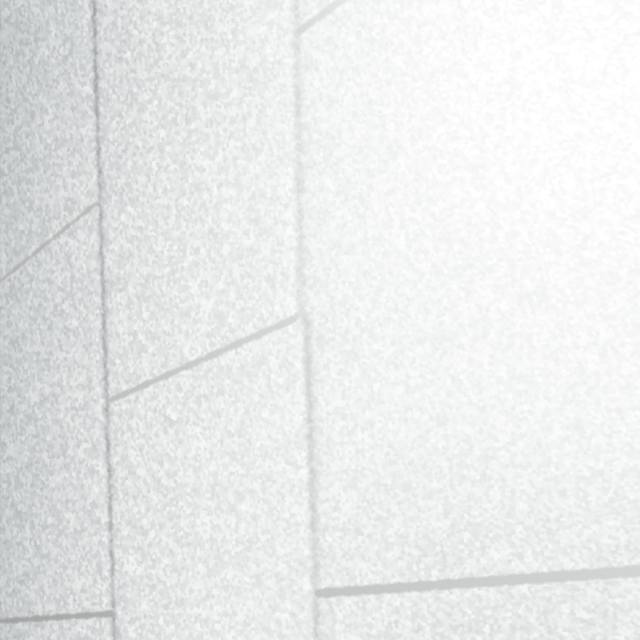
A Shadertoy shader for this texture:

```glsl
#define GRAIN_DENSITY 180.0
#define GRAIN_STRONG 0.145
#define GRAIN_FAINT 0.050
#define SHADE_TONE 0.785
#define LIT_TONE 0.962
#define LIGHT_FALLOFF 4.1
#define GLOW_CENTER vec2(0.88, 0.88)
#define EDGE_WOBBLE 0.0007
#define JOINT_COUNT 6

vec3 hash3(vec2 cell) {
    vec3 q = fract(cell.xyx * vec3(0.1031, 0.1030, 0.0973));
    q += dot(q, q.yxz + 33.33);
    return fract((q.xxy + q.yzz) * q.zyx);
}

// Scattered points, each with its own brightness, blended by nearness
float cellular(vec2 p) {
    vec2 cell = floor(p), local = fract(p);
    float total = 0.0, weights = 0.0;
    for (int j = -1; j <= 1; j++) {
        for (int i = -1; i <= 1; i++) {
            vec2 offset = vec2(i, j);
            vec3 speck = hash3(cell + offset);
            vec2 delta = offset + speck.xy - local;
            float weight = exp(-7.0 * dot(delta, delta));
            total += weight * speck.z;
            weights += weight;
        }
    }
    return total / weights - 0.5;
}

// Returns distance to a segment and the position along it
vec2 segment(vec2 p, vec2 a, vec2 b) {
    vec2 ab = b - a;
    float along = clamp(dot(p - a, ab) / dot(ab, ab), 0.0, 1.0);
    return vec2(length(p - a - ab * along), along);
}

float softLine(float d, float width) {
    return exp(-d * d / (width * width));
}

float wobble(float t) {
    return EDGE_WOBBLE * (sin(t * 173.0) + 0.6 * sin(t * 391.0 + 1.7) + 0.4 * sin(t * 811.0));
}

// Light falling from the upper right
float wallLight(vec2 p) {
    float tone = mix(SHADE_TONE, LIT_TONE, 1.0 - exp(-LIGHT_FALLOFF * p.x));
    vec2 g = p - GLOW_CENTER;
    tone += 0.036 * exp(-dot(g, g) * 6.0);
    tone -= 0.040 * smoothstep(0.42, 0.0, p.y) * smoothstep(0.3, 0.75, p.x);
    tone -= 0.022 * smoothstep(0.6, 1.0, p.y) * smoothstep(0.5, 0.15, p.x);
    return tone;
}

// Stucco specks, packed tighter where the wall recedes
float grain(vec2 p) {
    vec2 q = GRAIN_DENSITY * vec2(1.45 * p.x - 0.32 * p.x * p.x, p.y + 0.12 * p.x);
    return 0.75 * cellular(q) + 0.35 * cellular(q * 0.53 + 31.7);
}

void mainImage(out vec4 fragColor, in vec2 fragCoord) {
    vec2 uv = fragCoord / iResolution.xy;
    float pixel = 1.0 / iResolution.y;

    // Wall and grain
    float tone = wallLight(uv);
    float clarity = smoothstep(0.86, 0.99, tone);
    tone += grain(uv) * mix(GRAIN_STRONG, GRAIN_FAINT, clarity);

    // Upright seams, the second one stepping at its joint
    float upper = smoothstep(0.497, 0.515, uv.y);
    float seamLeft = 0.179 - 0.033 * uv.y + wobble(uv.y);
    float seamRight = mix(0.4955 - 0.033 * uv.y, 0.481 - 0.0195 * uv.y, upper) + wobble(uv.y + 2.0);
    float dLeft = uv.x - seamLeft;
    float dRight = uv.x - seamRight;
    tone -= 0.120 * softLine(dLeft, 0.0036);
    tone -= 0.025 * softLine(dLeft, 0.010);
    tone += 0.018 * softLine(dLeft + 0.010, 0.006);
    tone -= mix(0.070, 0.042, upper) * softLine(dRight, 0.0065);
    tone -= 0.014 * softLine(dRight - 0.006, 0.014);
    tone += 0.012 * softLine(dRight + 0.012, 0.007);

    // Slanted joints: endpoints, then half width and the tone at each end
    vec4 joints[JOINT_COUNT] = vec4[](
        vec4(-0.020, 0.544, 0.150, 0.682),
        vec4(0.173, 0.375, 0.458, 0.501),
        vec4(0.458, 0.501, 0.473, 0.514),
        vec4(0.499, 0.073, 1.030, 0.110),
        vec4(-0.020, 0.028, 0.173, 0.041),
        vec4(0.467, 0.951, 0.560, 1.019));
    vec3 strokes[JOINT_COUNT] = vec3[](
        vec3(0.0027, 0.68, 0.73), vec3(0.0050, 0.745, 0.84), vec3(0.0042, 0.84, 0.89),
        vec3(0.0085, 0.765, 0.83), vec3(0.0045, 0.62, 0.68), vec3(0.0058, 0.85, 0.91));
    float jointShade = 0.0;
    for (int i = 0; i < JOINT_COUNT; i++) {
        vec2 hit = segment(uv, joints[i].xy, joints[i].zw);
        float halfWidth = strokes[i].x * mix(0.85, 1.1, hit.y);
        float edge = hit.x - halfWidth + wobble(uv.x + float(i));
        float blur = 0.0014 + pixel;
        float cover = 1.0 - smoothstep(-blur, blur, edge);
        tone = mix(tone, mix(strokes[i].y, strokes[i].z, hit.y), 0.94 * cover);
        jointShade = max(jointShade, cover);
    }

    // Cool tint in the shade, neutral inside the joints
    float shade = clamp((1.0 - tone) * 5.0, 0.0, 1.0) * (1.0 - 0.8 * jointShade);
    vec3 color = vec3(tone) + shade * vec3(-0.010, 0.004, 0.005);
    fragColor = vec4(clamp(color, 0.0, 1.0), 1.0);
}
```
